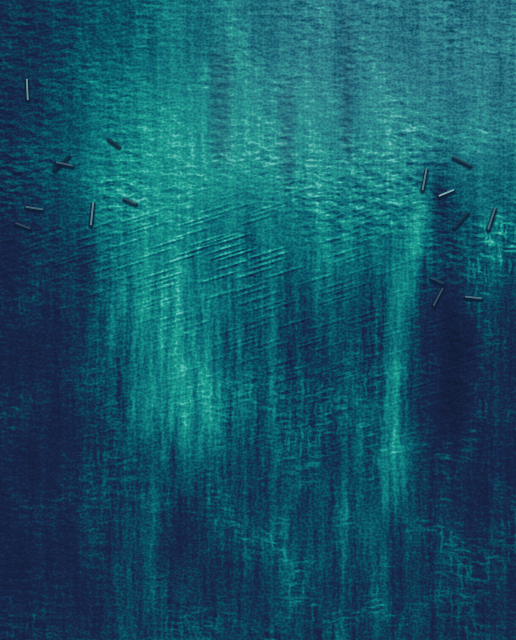
Give the GLSL for this texture, as a WebGL 1 fragment shader.

```glsl
precision highp float;
// Weathered teal paint on an old board: soft patches of tone set the layout,
// then stretched cellular noise adds dry streaks, wrinkles, cracks and scratches.
// Small metal staples with shadows are scattered in two side groups.

uniform vec2 u_resolution;

#define BROAD_CONTRAST 1.17
#define STREAK_AMOUNT 1.75
#define WRINKLE_AMOUNT 2.5
#define CRACK_AMOUNT 2.9
#define SCRATCH_AMOUNT 1.4
#define GRAIN_AMOUNT 1.6
#define SCRATCH_ANGLE 0.30
#define STAPLE_COUNT 16

vec2 hash2(vec2 p) {
  vec2 k = vec2(dot(p, vec2(127.1, 311.7)), dot(p, vec2(269.5, 183.3)));
  return fract(sin(k) * 43758.55);
}

// Distance to the nearest scattered cell point
float cells(vec2 p) {
  vec2 base = floor(p), f = fract(p);
  float near = 9.0;
  for (int j = -1; j <= 1; j++) {
    for (int i = -1; i <= 1; i++) {
      vec2 g = vec2(float(i), float(j));
      near = min(near, length(g + hash2(base + g) - f));
    }
  }
  return near;
}

// Short separate strokes, long along the less repeated axis
float strokes(vec2 p) {
  return smoothstep(0.34, 0.12, cells(p));
}

float blob(vec2 uv, float x, float y, float rx, float ry) {
  vec2 d = (uv - vec2(x, y)) / vec2(rx, ry);
  return exp(-dot(d, d));
}

float band(float v, float lo, float hi, float soft) {
  return smoothstep(lo - soft, lo + soft, v) * (1.0 - smoothstep(hi - soft, hi + soft, v));
}

float capsule(vec2 p, vec2 dir, float halfLen) {
  return length(p - dir * clamp(dot(p, dir), -halfLen, halfLen));
}

// Broad light and dark areas, in palette steps
float paintTone(vec2 uv) {
  float t = 0.3 + 1.9 * smoothstep(0.45, 0.92, uv.y) * smoothstep(-0.05, 0.45, uv.x);
  t += 1.3 * blob(uv, 0.36, 0.77, 0.20, 0.13) + 0.9 * blob(uv, 0.67, 0.78, 0.22, 0.13);
  t += 0.6 * blob(uv, 0.18, 0.72, 0.10, 0.12) + 0.6 * blob(uv, 0.95, 0.77, 0.08, 0.14);
  vec2 slanted = uv + vec2(0.2 * (uv.y - 0.5), 0.0);
  t += 1.9 * blob(slanted, 0.31, 0.52, 0.09, 0.20) + 1.2 * blob(slanted, 0.33, 0.36, 0.09, 0.10);
  t += 1.1 * blob(uv, 0.44, 0.48, 0.22, 0.24) + 0.9 * blob(uv, 0.70, 0.62, 0.14, 0.12);
  t += 0.9 * blob(uv, 0.66, 0.16, 0.15, 0.20) + 1.0 * blob(uv, 0.27, 0.10, 0.04, 0.12);
  t += 0.8 * blob(uv, 0.96, 0.58, 0.05, 0.08);
  float ridge = 0.765 + 0.06 * smoothstep(0.45, 0.75, uv.y);
  t += 1.9 * exp(-pow((uv.x - ridge) / 0.028, 2.0)) * band(uv.y, 0.21, 0.68, 0.05);
  t -= 0.8 * blob(uv, 0.88, 0.43, 0.04, 0.22) + 1.6 * blob(uv, 0.85, 0.68, 0.02, 0.07);
  t -= 0.5 * blob(uv, 0.62, 0.40, 0.05, 0.15) + 0.7 * blob(uv, 0.17, 0.57, 0.025, 0.10);
  return t - 0.5 * blob(uv, 0.36, 0.21, 0.03, 0.06) - 0.4 * blob(uv, 0.0, 0.35, 0.17, 0.4);
}

vec3 palette(float t) {
  vec3 c = mix(vec3(0.09, 0.15, 0.29), vec3(0.035, 0.29, 0.37), clamp(t, 0.0, 1.0));
  c = mix(c, vec3(0.04, 0.40, 0.45), clamp(t - 1.0, 0.0, 1.0));
  c = mix(c, vec3(0.07, 0.51, 0.51), clamp(t - 2.0, 0.0, 1.0));
  c = mix(c, vec3(0.11, 0.62, 0.56), clamp(t - 3.0, 0.0, 1.0));
  c = mix(c, vec3(0.38, 0.74, 0.71), clamp(t - 4.0, 0.0, 1.0));
  return c * (1.0 + 0.25 * clamp(t, -1.0, 0.0));
}

void main() {
  vec2 uv = gl_FragCoord.xy / u_resolution;
  vec2 p = gl_FragCoord.xy / u_resolution.y;
  vec2 jag = 0.0008 * (sin(p.yx * 90.0 + 2.0 * sin(p * 57.0)) + sin(p.yx * 260.0 + 3.0 * sin(p * 131.0)));
  vec2 q = p + jag;
  float upper = smoothstep(0.48, 0.72, uv.y);
  float patches = cells(q * vec2(11.0, 8.0) + 3.0);
  float tone = BROAD_CONTRAST * paintTone(uv + jag) + 0.6 * (patches - 0.5);

  // Dry vertical streaks, strongest below the wrinkled area
  float streak = cells(q * vec2(28.0, 2.2)) + cells(q * vec2(80.0, 6.0) + 7.0);
  streak += 0.8 * cells(q * vec2(170.0, 17.0) + 5.0) - 1.3;
  tone += STREAK_AMOUNT * streak * mix(1.0, 0.4, upper) * clamp(0.25 + 0.4 * tone, 0.1, 1.1);

  // Grey runs of old paint hanging from the top
  float runs = band(uv.x, 0.410, 0.450, 0.012) * band(uv.y, 0.75, 0.92, 0.03);
  runs += band(uv.x, 0.542, 0.570, 0.010) * band(uv.y, 0.72, 0.87, 0.03);
  runs += band(uv.x, 0.662, 0.682, 0.008) * band(uv.y, 0.76, 0.98, 0.02);
  tone -= 0.8 * runs;

  // Horizontal wrinkles lit from above, in two sizes
  vec2 w = q * vec2(34.0, 88.0), fine = q * vec2(75.0, 170.0);
  float relief = cells(w) - cells(w + vec2(0.1, 0.35));
  relief += 0.7 * (cells(fine) - cells(fine + vec2(0.1, 0.4)));
  float rough = 0.3 + 0.6 * patches + 0.5 * runs + blob(uv, 0.68, 0.68, 0.12, 0.06) + 0.6 * blob(uv, 0.25, 0.73, 0.06, 0.09);
  tone += WRINKLE_AMOUNT * relief * rough * mix(0.4, 0.9, upper);

  // Fine broken cracks running across and down the board
  vec2 bent = q + vec2(0.0, 0.012 * sin(p.x * 17.0));
  float across = strokes(bent * vec2(17.0, 105.0)), down = strokes(q * vec2(105.0, 19.0) + 4.0);
  float crackArea = 0.2 + 0.45 * blob(uv, 0.65, 0.14, 0.25, 0.24) + 0.6 * blob(uv, 0.97, 0.65, 0.07, 0.28);
  tone += CRACK_AMOUNT * max(across, 0.8 * down) * smoothstep(0.25, 0.75, patches) * crackArea;
  tone -= 0.8 * strokes(q * vec2(26.0, 90.0) + 9.0) * upper * patches;

  // Slanting scratches across the middle, each with a dark lower side
  float ca = cos(SCRATCH_ANGLE), sa = sin(SCRATCH_ANGLE);
  vec2 s = vec2(ca * p.x + sa * p.y, ca * p.y - sa * p.x) * vec2(8.0, 125.0);
  float scratch = strokes(s) - 0.8 * strokes(s + vec2(0.0, 0.4));
  tone += SCRATCH_AMOUNT * scratch * (blob(uv, 0.42, 0.61, 0.28, 0.08) + 0.4 * blob(uv, 0.55, 0.45, 0.35, 0.20));

  tone += GRAIN_AMOUNT * (cells(p * vec2(190.0, 235.0)) - 0.5) * mix(0.6, 1.0, smoothstep(0.0, 1.5, tone));
  vec3 color = palette(tone);
  float greyed = smoothstep(0.6, 0.9, uv.y) * smoothstep(0.2, 0.65, uv.x);
  color += vec3(0.12, 0.0, 0.04) * greyed * smoothstep(0.3, 3.0, tone);
  color = mix(color, vec3(0.20, 0.40, 0.47), 0.3 * clamp(runs, 0.0, 1.0));

  // Staples: left and right groups, each with a shadow below
  for (int i = 0; i < STAPLE_COUNT; i++) {
    float n = float(i), side = mod(n, 2.0);
    vec2 r = hash2(vec2(n, 4.0)), v = hash2(vec2(n, 9.0));
    vec2 spot = mix(vec2(0.04, 0.62), vec2(0.78, 0.52), side) + r * vec2(0.22, 0.26);
    float angle = mix(-0.7, 0.4, v.x) + step(0.7, v.y) * 1.4;
    vec2 d = p - spot * vec2(u_resolution.x / u_resolution.y, 1.0);
    vec2 dir = vec2(cos(angle), sin(angle));
    float len = 0.008 + 0.009 * v.y;
    float shade = smoothstep(0.006, 0.002, capsule(d + vec2(0.0, 0.003), dir, len));
    color = mix(color, vec3(0.05, 0.11, 0.20), 0.8 * shade);
    color = mix(color, vec3(0.5, 0.67, 0.68), smoothstep(0.0024, 0.0006, capsule(d, dir, len)) * v.x);
  }
  gl_FragColor = vec4(clamp(color, 0.0, 1.0), 1.0);
}
```
